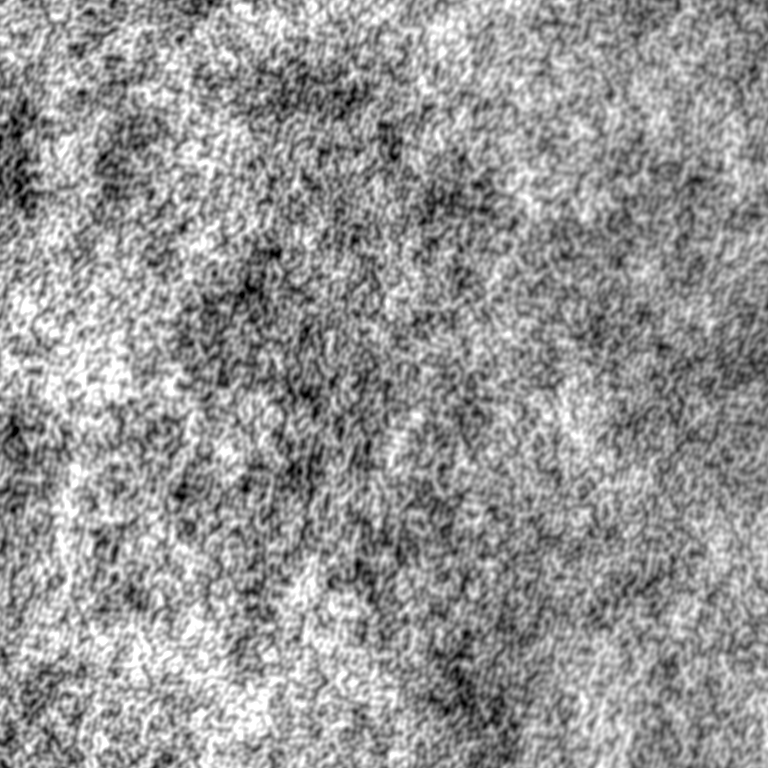
Write a Shadertoy shader that draws this texture.

```glsl
// Draws grey, slanted, cloudy grain: fractal gradient noise with a strong fine speckle.

// Random unit gradient for a lattice corner
vec2 cornerGradient(vec2 cell) {
    vec3 h = fract(cell.xyx * vec3(0.1031, 0.1030, 0.0973));
    h += dot(h, h.yzx + 33.33);
    float angle = 6.28318 * fract((h.x + h.y) * h.z);
    return vec2(cos(angle), sin(angle));
}

float gradientNoise(vec2 p) {
    vec2 cell = floor(p);
    vec2 f = p - cell;
    vec2 blend = f * f * f * (f * (f * 6.0 - 15.0) + 10.0);
    vec2 right = vec2(1.0, 0.0), up = vec2(0.0, 1.0);
    float bottom = mix(dot(cornerGradient(cell), f),
                       dot(cornerGradient(cell + right), f - right), blend.x);
    float top = mix(dot(cornerGradient(cell + up), f - up),
                    dot(cornerGradient(cell + 1.0), f - 1.0), blend.x);
    return mix(bottom, top, blend.y);
}

mat2 rotation(float angle) {
    float c = cos(angle), s = sin(angle);
    return mat2(c, s, -s, c);
}

void mainImage(out vec4 fragColor, in vec2 fragCoord) {
    vec2 uv = fragCoord / iResolution.xy;

    // Bend the streaks gently, then align y with their steep rightward lean
    vec2 bent = uv + 0.03 * vec2(gradientNoise(uv * 2.5 + 7.0),
                                 gradientNoise(uv * 2.5 + 31.0));
    vec2 slanted = rotation(0.38) * bent;

    // Octaves: broad clouds stretch the most, fine speckle is the strongest
    float grain = 0.0;
    float frequency = 3.9;
    for (int i = 0; i < 6; i++) {
        float fineness = float(i) / 5.0;
        vec2 p = slanted * vec2(1.0, mix(0.62, 0.78, fineness)) * frequency;
        p = rotation(0.6 + 1.1 * float(i)) * p + 19.7 * float(i + 1);
        grain += (0.25 + 0.25 * fineness * fineness * fineness) * gradientNoise(p);
        frequency *= 2.0;
    }

    // Lighter and harsher on the left, duller on the right
    float side = smoothstep(0.2, 1.0, uv.x);
    float grey = mix(0.61, 0.55, side) + grain * mix(1.08, 0.75, side);
    fragColor = vec4(vec3(clamp(grey, 0.0, 1.0)), 1.0);
}
```
